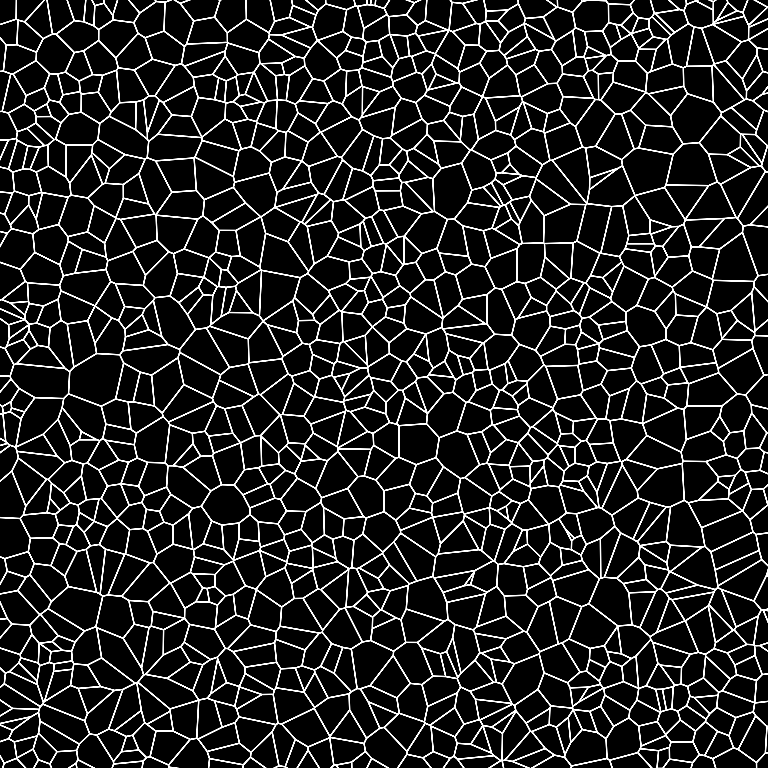
Give the GLSL for this pattern, as a WebGL 1 fragment shader.

```glsl
precision highp float;

// Thin white borders of a Voronoi mosaic on black. The sites are fully random:
// every grid square holds a Poisson-distributed number of them, and the border
// distance is measured to the bisectors around the nearest site.

uniform vec2 u_resolution;

const float GRID = 16.0;              // grid squares across the canvas
const float SITES_PER_SQUARE = 4.0;   // mean number of sites in a square
const int MAX_SITES = 12;             // upper limit of sites in a square
const float LINE_WIDTH = 0.00229;     // border width, in canvas units
const float EDGE_SOFTNESS = 0.4;      // width of the edge ramp, in pixels
const float SEED = 17.0;
const vec3 CELL_COLOR = vec3(0.0);
const vec3 LINE_COLOR = vec3(1.0);

// Three independent values from 0 to 1
vec3 hash3(vec3 p) {
    p = fract((p + SEED) * vec3(0.1031, 0.1030, 0.0973));
    p += dot(p, p.yxz + 33.33);
    return fract((p.xxy + p.yxx) * p.zyx);
}

// Vector from p to its nearest site, in grid units
vec2 nearestSite(vec2 p) {
    vec2 square = floor(p);
    vec2 nearest = vec2(4.0);
    for (int y = -1; y <= 1; y++) {
        for (int x = -1; x <= 1; x++) {
            vec2 id = square + vec2(float(x), float(y));
            // Sites follow until the product of random values is used up,
            // which makes their number Poisson-distributed
            float budget = 1.0;
            for (int i = 0; i < MAX_SITES; i++) {
                vec3 rnd = hash3(vec3(id, float(i)));
                budget *= rnd.z;
                if (budget < exp(-SITES_PER_SQUARE)) break;
                vec2 toSite = id + rnd.xy - p;
                if (dot(toSite, toSite) < dot(nearest, nearest)) nearest = toSite;
            }
        }
    }
    return nearest;
}

// Distance from p to the closest bisector between the nearest site and another
float borderDistance(vec2 p, vec2 nearest) {
    vec2 square = floor(p);
    float dist = 4.0;
    for (int y = -1; y <= 1; y++) {
        for (int x = -1; x <= 1; x++) {
            vec2 id = square + vec2(float(x), float(y));
            float budget = 1.0;
            for (int i = 0; i < MAX_SITES; i++) {
                vec3 rnd = hash3(vec3(id, float(i)));
                budget *= rnd.z;
                if (budget < exp(-SITES_PER_SQUARE)) break;
                vec2 toSite = id + rnd.xy - p;
                vec2 across = toSite - nearest;
                // Skip the nearest site itself
                if (dot(across, across) > 1e-6) {
                    dist = min(dist, dot(0.5 * (toSite + nearest), normalize(across)));
                }
            }
        }
    }
    return dist;
}

void main() {
    float pixel = 1.0 / min(u_resolution.x, u_resolution.y);
    vec2 p = gl_FragCoord.xy * pixel * GRID;

    float dist = borderDistance(p, nearestSite(p)) / GRID;

    // Crisp line with a narrow smooth ramp at its edge
    float line = clamp((0.5 * LINE_WIDTH - dist) / (EDGE_SOFTNESS * pixel) + 0.5, 0.0, 1.0);
    gl_FragColor = vec4(mix(CELL_COLOR, LINE_COLOR, line), 1.0);
}
```
